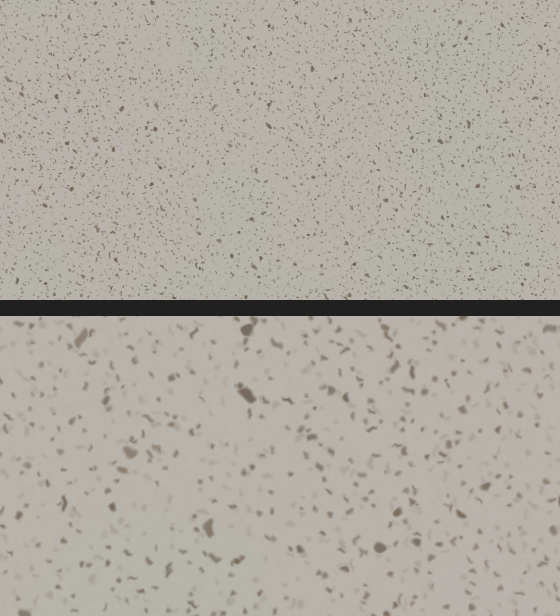
Top, the full canvas; bottom, a detail of the centre.
Give the GLSL for this texture, as a Shadertoy shader.

```glsl
// Warm grey stone surface sprinkled with fine, leaning brown flecks.

const vec3 STONE = vec3(0.722, 0.702, 0.672);
const vec3 FLECK_GREY = vec3(0.415, 0.380, 0.340);
const vec3 FLECK_BROWN = vec3(0.460, 0.395, 0.330);
const vec3 GREEN_TINT = vec3(-0.008, 0.003, -0.006);
const vec3 ROSE_TINT = vec3(0.005, -0.003, 0.001);
const float EDGE_SOFTNESS = 0.0026;  // in canvas heights
const float LEAN = 0.80;             // mean fleck direction, radians
const float LEAN_SPREAD = 2.4;
const float MOTTLE_SCALE = 2.6;
const float GRAIN_SCALE = 230.0;
const float GRAIN_STRENGTH = 0.012;

float hash(vec2 p) {
    vec3 q = fract(p.xyx * vec3(0.1031, 0.1030, 0.0973));
    q += dot(q, q.yzx + 33.33);
    return fract((q.x + q.y) * q.z);
}

vec2 hash2(vec2 p) {
    return vec2(hash(p), hash(p + 71.7));
}

float noise(vec2 p) {
    vec2 i = floor(p);
    vec2 f = fract(p);
    f = f * f * (3.0 - 2.0 * f);
    float low = mix(hash(i), hash(i + vec2(1.0, 0.0)), f.x);
    float high = mix(hash(i + vec2(0.0, 1.0)), hash(i + 1.0), f.x);
    return mix(low, high, f.y);
}

mat2 rotation(float angle) {
    float c = cos(angle);
    float s = sin(angle);
    return mat2(c, -s, s, c);
}

// Approximate signed distance to an ellipse with the given radii.
float ellipseDistance(vec2 p, vec2 radii) {
    float k = length(p / radii);
    float slope = length(p / (radii * radii));
    return k < 0.05 ? -min(radii.x, radii.y) : k * (k - 1.0) / slope;
}

// Coverage of one size of flecks, scattered on a jittered grid.
float flecks(vec2 p, float cell, vec2 sizeRange, float density, float seed) {
    vec2 home = floor(p / cell);
    float softness = max(EDGE_SOFTNESS, 0.7 / iResolution.y);
    float coverage = 0.0;
    for (int y = -1; y <= 1; y++) {
        for (int x = -1; x <= 1; x++) {
            vec2 id = home + vec2(x, y);
            vec2 key = id + seed;
            vec2 center = (id + hash2(key)) * cell;
            float crowding = 0.55 + 0.9 * noise(center * 9.0 + seed);
            if (hash(key + 13.1) > density * crowding) continue;

            // Mostly small and rounded, now and then long and thin
            float pick = hash(key + 29.3);
            float size = mix(sizeRange.x, sizeRange.y, pick * pick);
            float stretch = 1.0 + 1.3 * pow(hash(key + 41.9), 2.5);
            float angle = LEAN + LEAN_SPREAD * (hash(key + 57.7) - 0.5);
            vec2 q = rotation(-angle) * (p - center);
            q.y += 0.25 * size * sin(q.x / size * 1.8 + 40.0 * pick);

            float d = ellipseDistance(q, size * vec2(stretch, 1.0 / sqrt(stretch)));
            float opacity = mix(0.6, 1.0, hash(key + 83.3));
            coverage = max(coverage, opacity * (1.0 - smoothstep(-softness, softness, d)));
        }
    }
    return coverage;
}

void mainImage(out vec4 fragColor, in vec2 fragCoord) {
    vec2 p = fragCoord / iResolution.y;

    // Stone with broad tints and faint grain
    float mottle = noise(p * MOTTLE_SCALE) * 0.65 + noise(p * MOTTLE_SCALE * 2.3 + 9.0) * 0.35;
    vec3 color = STONE + mix(GREEN_TINT, ROSE_TINT, smoothstep(0.25, 0.75, mottle));
    color += GRAIN_STRENGTH * (noise(p * GRAIN_SCALE) - 0.5);

    // Wavy coordinates make the outlines irregular
    vec2 wobble = vec2(noise(p * 130.0), noise(p * 130.0 + 37.0)) - 0.5;
    vec2 q = p + 0.003 * wobble;

    // Pale dust, then small, medium and large flecks
    float dust = 0.22 * flecks(q, 0.019, vec2(0.0020, 0.0042), 0.65, 11.0);
    float small = 0.80 * flecks(q, 0.022, vec2(0.0017, 0.0033), 0.75, 131.0);
    float medium = 0.90 * flecks(q, 0.042, vec2(0.0027, 0.0048), 0.65, 277.0);
    float large = flecks(q, 0.086, vec2(0.0045, 0.0080), 0.65, 419.0);
    float coverage = max(max(dust, small), max(medium, large));

    vec3 fleckColor = mix(FLECK_GREY, FLECK_BROWN, noise(p * 22.0 + 5.0));
    fragColor = vec4(mix(color, fleckColor, coverage), 1.0);
}
```
